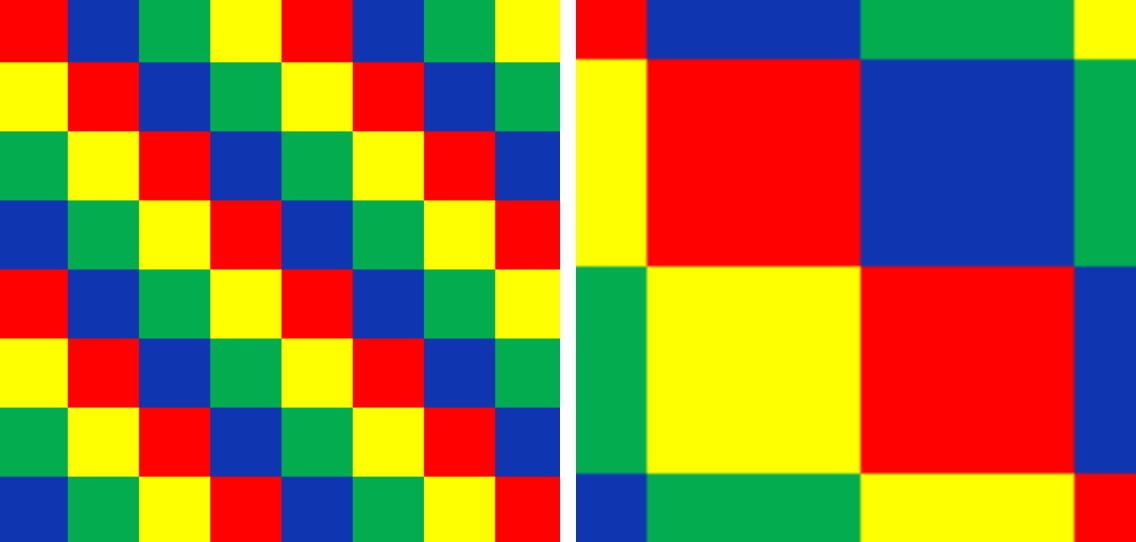
Left: the whole. Right: its middle third, enlarged.
Give the GLSL for this pattern, as a Shadertoy shader.

```glsl
const vec3 RED    = vec3(0.995, 0.003, 0.0);
const vec3 BLUE   = vec3(0.06, 0.21, 0.69);
const vec3 GREEN  = vec3(0.01, 0.68, 0.31);
const vec3 YELLOW = vec3(0.995, 1.0, 0.005);

const vec2 CELL_SIZE  = vec2(0.1272, 0.1274);  // fraction of the canvas
const vec2 FIRST_EDGE = vec2(0.1211, 0.1150);  // from the upper left
const float EDGE_SOFTNESS = 0.0014;            // half width of a colour seam

// Four colours cycle along each row and shift one column per row
vec3 cellColour(vec2 cell) {
    int index = int(cell.x - cell.y) & 3;
    if (index == 0) return RED;
    if (index == 1) return BLUE;
    if (index == 2) return GREEN;
    return YELLOW;
}

void mainImage(out vec4 fragColor, in vec2 fragCoord) {
    vec2 uv = fragCoord / iResolution.xy;
    uv.y = 1.0 - uv.y;

    // Grid coordinates: whole numbers lie on the seams
    vec2 grid = (uv - FIRST_EDGE) / CELL_SIZE + 1.0;
    vec2 edge = floor(grid + 0.5);

    // Blend weight across the nearest seam on each axis
    vec2 halfWidth = max(vec2(EDGE_SOFTNESS), 0.7 / iResolution.xy) / CELL_SIZE;
    vec2 blend = smoothstep(-halfWidth, halfWidth, grid - edge);

    // Mix the four cells that meet at the nearest corner
    vec3 upper = mix(cellColour(edge - 1.0), cellColour(edge + vec2(0.0, -1.0)), blend.x);
    vec3 lower = mix(cellColour(edge + vec2(-1.0, 0.0)), cellColour(edge), blend.x);
    fragColor = vec4(mix(upper, lower, blend.y), 1.0);
}
```
